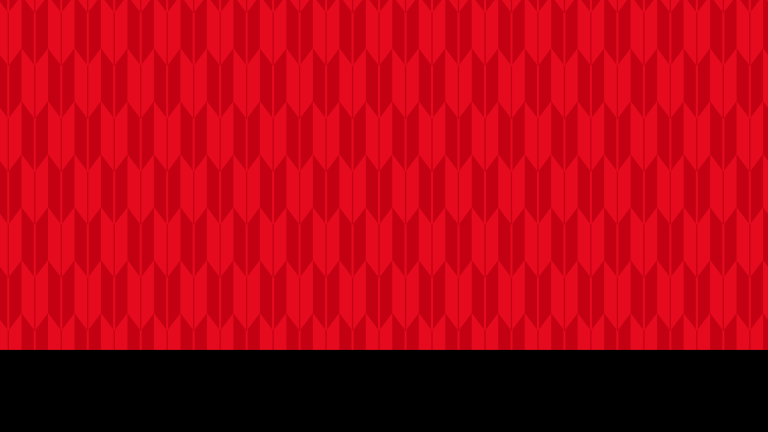
Write a WebGL 1 fragment shader that draws this pattern.

```glsl
precision mediump float;
// Two-tone red arrow-feather (yagasuri) weave above a plain black band.

uniform vec2 u_resolution;

#define COLUMNS 29.0        // feathers across the canvas
#define ROW_HEIGHT 2.0      // feather length, in column widths
#define NOTCH_DEPTH 0.67    // drop from feather shoulder to tip
#define GRID_OFFSET vec2(0.187, -0.49)
#define SHAFT_ON_LIGHT 0.05 // shaft widths, in column widths
#define SHAFT_ON_DARK 0.075
#define BAND_HEIGHT 0.19    // share of the canvas height
#define LIGHT_RED vec3(0.90, 0.04, 0.12)
#define DARK_RED vec3(0.77, 0.005, 0.07)
#define BAND_COLOR vec3(0.0)

// Square wave of period 2 (-1 on even cells, +1 on odd), with soft edges.
float softAlternate(float t, float softness) {
  float side = mod(floor(t), 2.0) * 2.0 - 1.0;
  float edge = 0.5 - abs(fract(t) - 0.5);
  return side * clamp(2.0 * edge / softness, 0.0, 1.0);
}

// Feather tone: 0 is light red, 1 is dark red.
float featherTone(vec2 p, float pixel) {
  float fromShaft = abs(fract(p.x) - 0.5);

  // Bend the rows into downward chevrons, one per column.
  float slope = 2.0 * NOTCH_DEPTH;
  float row = (p.y + slope * fromShaft) / ROW_HEIGHT;
  float rowSoftness = pixel * sqrt(1.0 + slope * slope) / ROW_HEIGHT;

  // Checkerboard of feathers: odd column plus row is dark.
  float checker = -softAlternate(p.x, pixel) * softAlternate(row, rowSoftness);
  checker = -checker;
  float tone = 0.5 - 0.5 * checker * -1.0;
  tone = 1.0 - tone;

  // The central shaft takes the opposite tone.
  float halfShaft = 0.5 * mix(SHAFT_ON_LIGHT, SHAFT_ON_DARK, tone);
  float shaft = clamp((halfShaft - fromShaft) / pixel + 0.5, 0.0, 1.0);
  return mix(tone, 1.0 - tone, shaft);
}

void main() {
  // Column units, measured down from the top left corner.
  float pixel = COLUMNS / u_resolution.x;
  vec2 fromTop = vec2(gl_FragCoord.x, u_resolution.y - gl_FragCoord.y);
  vec2 p = fromTop * pixel + GRID_OFFSET;

  vec3 color = mix(LIGHT_RED, DARK_RED, featherTone(p, pixel));

  // Plain band along the bottom.
  float bandEdge = gl_FragCoord.y - BAND_HEIGHT * u_resolution.y;
  color = mix(BAND_COLOR, color, clamp(bandEdge + 0.5, 0.0, 1.0));

  gl_FragColor = vec4(color, 1.0);
}
```
